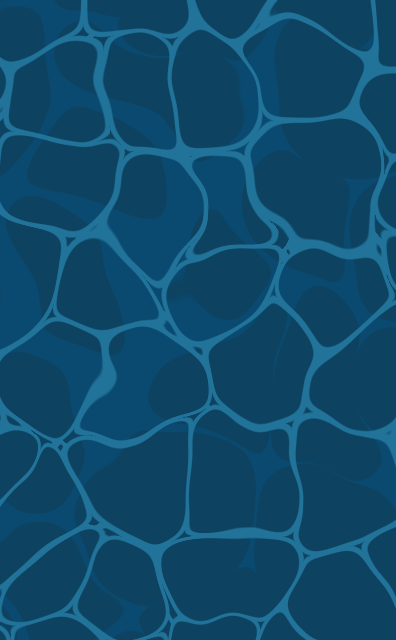
Write a WebGL 1 fragment shader that draws this texture.

```glsl
precision highp float;
// Flat water caustics: a rounded net of pale veins over deep blue blobs.
uniform vec2 u_resolution;

vec2 hash2(vec2 p) {
  vec3 q = fract(p.xyx * vec3(0.1031, 0.1030, 0.0973));
  q += dot(q, q.yzx + 33.33);
  return fract((q.xx + q.yz) * q.zy);
}

float noise(vec2 p) {
  vec2 i = floor(p), f = fract(p);
  f = f * f * f * (f * (f * 6.0 - 15.0) + 10.0);
  return mix(mix(hash2(i).x, hash2(i + vec2(1, 0)).x, f.x),
             mix(hash2(i + vec2(0, 1)).x, hash2(i + vec2(1, 1)).x, f.x), f.y);
}

vec2 warp(vec2 p, float amount) {
  return p + amount * (vec2(noise(p * 1.7 + 11.0), noise(p * 1.7 + 47.0)) - 0.5);
}

vec2 site(vec2 cell) {
  return cell + 0.5 + 0.8 * (hash2(cell + 70.0) - 0.5);
}

// Distance to the cell border with corners rounded by k;
// junction gets the signed distance to a triangle at the nearest vertex.
float cellBorder(vec2 p, float k, out float junction) {
  vec2 home = floor(p), nearest = home;
  vec4 d = vec4(9.0);
  vec3 seed = vec3(0.0);
  for (int y = -2; y <= 2; y++) {
    for (int x = -2; x <= 2; x++) {
      vec2 cell = home + vec2(x, y);
      float dist = length(site(cell) - p), s = hash2(cell + 19.0).x;
      if (dist < d.x) {
        d = vec4(dist, d.xyz);
        seed = vec3(s, seed.xy);
        nearest = cell;
      } else if (dist < d.y) {
        d = vec4(d.x, dist, d.yz);
        seed = vec3(seed.x, s, seed.y);
      } else if (dist < d.z) {
        d = vec4(d.xy, dist, d.z);
        seed.z = s;
      } else {
        d.w = min(d.w, dist);
      }
    }
  }

  // Triangle facing the three nearest sites, of random size
  vec3 side = exp((dot(d.xyz, vec3(1.0 / 3.0)) - d.xyz) / 0.025);
  float size = 0.13 * fract(7.0 * (seed.x + seed.y + seed.z));
  size *= smoothstep(0.01, 0.1, d.w - d.z);
  junction = 0.025 * log(side.x + side.y + side.z) - size;

  // Soft minimum over all sides of the home cell
  vec2 own = site(nearest) - p;
  float sum = 0.0;
  for (int y = -2; y <= 2; y++) {
    for (int x = -2; x <= 2; x++) {
      if (x == 0 && y == 0) continue;
      vec2 other = site(nearest + vec2(x, y)) - p;
      sum += exp(-dot(0.5 * (own + other), normalize(other - own)) / k);
    }
  }
  return -k * log(sum);
}

void main() {
  vec2 uv = gl_FragCoord.xy / u_resolution.y;
  float pixel = 1.0 / u_resolution.y;
  float unused, junction;

  // Dark blobs on a lighter blue, some of them merging
  vec2 blobP = warp(uv * vec2(5.0, 4.3) + 3.0, 0.5);
  float gap = 0.19 * noise(uv * 4.0 + 5.0) - 0.055;
  float blob = cellBorder(blobP, 0.1, unused) - gap;
  float aa = 4.0 * pixel;
  vec3 color = mix(vec3(0.04, 0.29, 0.44), vec3(0.05, 0.26, 0.38),
                   smoothstep(-aa, aa, blob));

  // Vein net with holes left open at some junctions
  vec2 netP = warp(uv * vec2(6.6, 6.4) + 21.0, 0.3);
  float k = mix(0.045, 0.085, noise(uv * 9.0 + 31.0));
  float border = cellBorder(netP, k, junction);
  float width = mix(0.014, 0.034, noise(uv * 13.0 + 8.0));
  float hole = max(junction, border + 0.02);
  float vein = max(border - width, -hole);
  aa = 5.0 * pixel;
  color = mix(vec3(0.13, 0.45, 0.60), color, smoothstep(-aa, aa, vein));

  gl_FragColor = vec4(color, 1.0);
}
```
